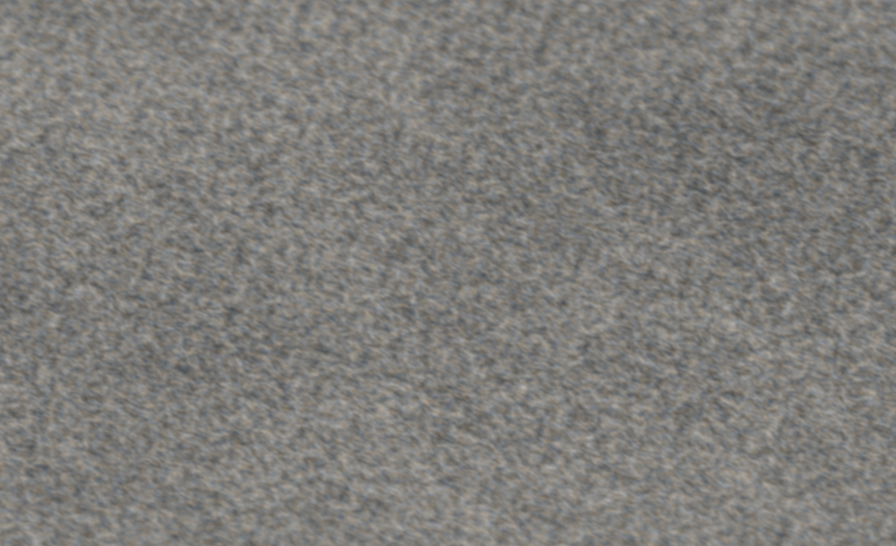
A WebGL 1 fragment shader for this texture:

```glsl
precision highp float;

uniform vec2 u_resolution;

vec2 gradientAt(vec2 cell) {
  vec3 h = fract(cell.xyx * vec3(0.1031, 0.1030, 0.0973));
  h += dot(h, h.yzx + 33.33);
  float angle = 6.2832 * fract((h.x + h.y) * h.z);
  return vec2(cos(angle), sin(angle));
}

float gradientNoise(vec2 p) {
  vec2 i = floor(p);
  vec2 f = p - i;
  vec2 u = f * f * f * (f * (f * 6.0 - 15.0) + 10.0);
  float a = dot(gradientAt(i), f);
  float b = dot(gradientAt(i + vec2(1.0, 0.0)), f - vec2(1.0, 0.0));
  float c = dot(gradientAt(i + vec2(0.0, 1.0)), f - vec2(0.0, 1.0));
  float d = dot(gradientAt(i + vec2(1.0, 1.0)), f - vec2(1.0, 1.0));
  return mix(mix(a, b, u.x), mix(c, d, u.x), u.y);
}

// Coordinates along and across a direction
vec2 turned(vec2 p, float angle) {
  float c = cos(angle);
  float s = sin(angle);
  return vec2(c * p.x + s * p.y, c * p.y - s * p.x);
}

// Soft elliptical patch, 1 at its centre
float softPatch(vec2 p, vec2 centre, vec2 radius) {
  vec2 d = (p - centre) / radius;
  return exp(-dot(d, d));
}

// Broad light and shade over the cloth
float shading(vec2 p) {
  float shade = 0.035 * gradientNoise(turned(p, -0.3) * vec2(2.2, 4.0) + 7.3);
  shade += 0.045 * gradientNoise(turned(p, -0.5) * vec2(8.0, 13.0) + 21.7);
  shade -= 0.050 * softPatch(p, vec2(1.34, 0.68), vec2(0.36, 0.17));
  shade -= 0.035 * softPatch(p, vec2(0.0, 0.44), vec2(0.14, 0.09));
  shade -= 0.028 * softPatch(p, vec2(0.42, 0.34), vec2(0.28, 0.07));
  shade += 0.020 * softPatch(p, vec2(0.30, 0.85), vec2(0.50, 0.25));
  shade += 0.022 * softPatch(p, vec2(1.05, 0.05), vec2(0.50, 0.16));
  return shade;
}

// Clumped nap with short slanted fibres, sharpest in the middle band
float nap(vec2 p) {
  float focus = 1.0 - 0.45 * smoothstep(0.2, 0.55, abs(p.y - 0.45));
  vec2 bend = 0.006 * vec2(gradientNoise(p * 24.0), gradientNoise(p * 24.0 + 51.0));
  vec2 q = turned(p + bend, -0.35);
  float clumps = 0.075 * gradientNoise(q * vec2(25.0, 34.0) + 3.1);
  clumps += 0.140 * gradientNoise(q * vec2(46.0, 66.0) + 13.9);
  float fibres = 0.100 * gradientNoise(q * vec2(74.0, 125.0) + 37.2);
  fibres += 0.055 * gradientNoise(turned(p, -0.55) * vec2(105.0, 165.0) + 71.4);
  return clumps + focus * fibres;
}

void main() {
  vec2 p = gl_FragCoord.xy / u_resolution.y;
  float tone = shading(p) + nap(p);

  // Cool slate in the hollows, warm beige on the raised fibres
  vec2 q = turned(p, -0.3);
  float warmth = 0.042 * gradientNoise(q * vec2(52.0, 76.0) + 91.6);
  warmth += 0.030 * gradientNoise(q * vec2(90.0, 130.0) + 117.3);
  warmth += 0.06 * tone;

  vec3 cloth = vec3(0.497, 0.491, 0.478);
  gl_FragColor = vec4(cloth + tone + warmth * vec3(1.0, 0.1, -1.0), 1.0);
}
```
